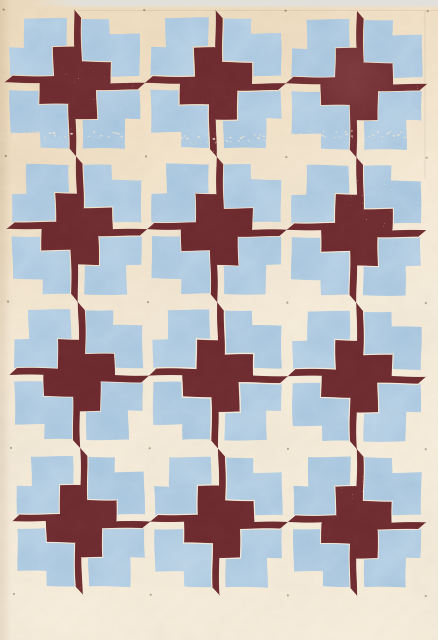
Reproduce this pattern procedurally as a WebGL 2 fragment shader.

```glsl
#version 300 es
precision highp float;

uniform vec2 u_resolution;
out vec4 outColor;

vec2 hash2(vec2 p) {
  vec3 h = fract(vec3(p.xyx) * vec3(0.1031, 0.1030, 0.0973));
  h += dot(h, h.yzx + 33.33);
  return fract((h.xx + h.yz) * h.zy);
}

// Distance to the nearest scattered point
float cellular(vec2 p) {
  vec2 base = floor(p);
  float nearest = 2.0;
  for (int j = -1; j <= 1; j++) {
    for (int i = -1; i <= 1; i++) {
      vec2 corner = base + vec2(i, j);
      nearest = min(nearest, length(corner + hash2(corner) - p));
    }
  }
  return nearest;
}

float layeredSines(vec2 p) {
  float sum = 0.0, gain = 0.5;
  for (int i = 0; i < 4; i++) {
    sum += gain * sin(p.x + 1.7 * sin(p.y * 0.8)) * cos(p.y - 0.6 * p.x);
    p = mat2(1.5, 1.1, -1.1, 1.5) * p + 2.3;
    gain *= 0.55;
  }
  return sum;
}

float box(vec2 p, vec2 low, vec2 high) {
  vec2 d = max(low - p, p - high);
  return max(d.x, d.y);
}

void main() {
  vec2 uv = gl_FragCoord.xy / u_resolution.y;

  // Hand-cut wobble, then a slightly converging 3 by 4 grid
  vec2 hand = uv + 0.0007 * vec2(sin(uv.y * 61.0 + 2.0 * sin(uv.x * 23.0)),
                                 sin(uv.x * 57.0 + 2.0 * sin(uv.y * 19.0)));
  float row = (0.8705 - hand.y - 0.004 * (hand.x - 0.12)) / 0.2283;
  float column = 2.0 - (0.5573 - hand.x) / (0.2200 - 0.0016 * row);
  vec2 grid = vec2(column, row);
  vec2 cell = clamp(floor(grid + 0.5), vec2(0.0), vec2(2.0, 3.0));
  vec2 p = (grid - cell) * vec2(1.92, -2.0);
  float soft = 0.6 / (0.114 * u_resolution.y);

  // Pinwheel: one quarter turned four times
  vec2 slip = (hash2(cell + 7.0) - 0.5) * 0.018;
  vec2 q = p, b = p - slip;
  float cross = 9.0, panels = 9.0;
  for (int k = 0; k < 4; k++) {
    float reach = k % 2 == 0 ? 1.0 : 0.96;
    float tip = (q.y + 1.15 * q.x - reach) * 0.66;
    float arm = max(box(q, vec2(0.0), vec2(0.092, 1.1)), tip);
    float body = box(q, vec2(-0.29, -0.05), vec2(0.092, 0.49));
    cross = min(cross, min(arm, body));
    float tall = box(b, vec2(-0.68, 0.09), vec2(-0.098, 0.89));
    float wide = box(b, vec2(-0.885, 0.09), vec2(-0.29, 0.485));
    panels = min(panels, min(tall, wide));
    q = vec2(q.y, -q.x);
    b = vec2(b.y, -b.x);
  }
  float gap = 0.010 + 0.012 * hash2(cell + 3.0).x;
  panels = max(panels, gap - cross);

  // Paper: warm at upper left, paler and creased elsewhere
  float mottle = layeredSines(uv * 9.0);
  float grain = layeredSines(uv * 90.0);
  vec3 color = mix(vec3(0.955, 0.915, 0.845), vec3(0.93, 0.86, 0.75),
                   smoothstep(0.5, 1.15, uv.y + 0.25 - 0.4 * uv.x));
  color += 0.014 * mottle + 0.008 * grain;
  color -= vec3(0.05, 0.06, 0.07) * smoothstep(0.02, 0.0, uv.x);

  // Strip above the sheet and its ruled edge
  color = mix(color, vec3(0.89, 0.88, 0.86),
              smoothstep(0.987, 0.993, uv.y) * smoothstep(0.03, 0.14, uv.x));
  float ruled = smoothstep(0.0014, 0.0, abs(uv.y - 0.984));
  ruled = max(ruled, smoothstep(0.0014, 0.0, abs(uv.x - 0.664)) * step(0.72, uv.y));
  color -= 0.07 * ruled * step(0.12, uv.x) * step(uv.y, 0.985);

  // Pencil pricks between the motifs
  vec2 prick = (fract(grid) - 0.5) * vec2(0.218, 0.228);
  color -= 0.25 * smoothstep(0.0026, 0.0008, length(prick));

  // Blue wash with cloudy patches and a tone for each panel
  float tone = hash2(cell * 2.0 + step(0.0, p) + 11.0).x - 0.5;
  float cloud = cellular(uv * 17.0 + 0.3 * mottle) - 0.5;
  vec3 blue = vec3(0.695, 0.80, 0.885) + vec3(0.022, 0.016, 0.010) * tone;
  blue += vec3(0.055, 0.035, 0.020) * cloud + 0.010 * grain;
  color = mix(color, blue, smoothstep(soft, -soft, panels));

  // Maroon cross, faintly rubbed
  vec3 maroon = vec3(0.435, 0.175, 0.195) + 0.012 * mottle + 0.008 * grain;
  maroon += 0.05 * smoothstep(0.10, 0.0, length(uv - vec2(0.55, 0.88)));
  color = mix(color, maroon, smoothstep(soft, -soft, cross));

  // Flaked paint, denser along a fold through the top row
  float fold = smoothstep(0.012, 0.0, abs(uv.y - 0.787 - 0.004 * sin(uv.x * 14.0)));
  float flake = cellular(uv * vec2(95.0, 130.0));
  float worn = smoothstep(0.07 + 0.22 * fold, 0.02 + 0.12 * fold, flake);
  worn *= max(0.75 * fold, 0.35 * smoothstep(0.15, 0.5, mottle));
  color = mix(color, vec3(0.93, 0.89, 0.82), worn);

  outColor = vec4(clamp(color, 0.0, 1.0), 1.0);
}
```
